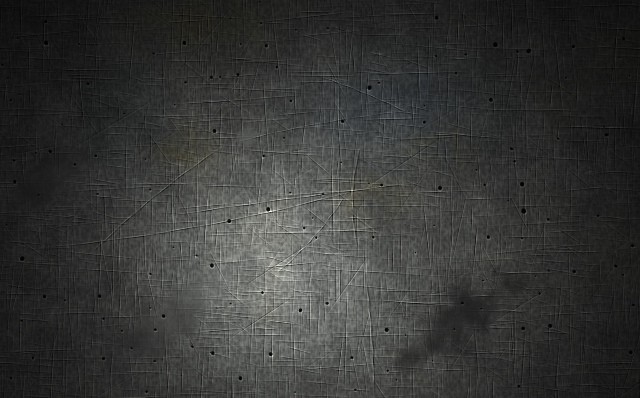
A Shadertoy shader for this texture:

```glsl
// Worn dark metal plate: a soft off-centre glow, crossing scratches, stains and pits.

vec3 hash3(vec2 p) {
    vec3 q = fract(p.xyx * vec3(0.1031, 0.1030, 0.0973));
    q += dot(q, q.yxz + 33.33);
    return fract((q.xxy + q.yzz) * q.zyx);
}

mat2 rotation(float a) {
    return mat2(cos(a), sin(a), -sin(a), cos(a));
}

// Layered sines, roughly -1 to 1.
float mottle(vec2 p) {
    float sum = 0.0, amp = 0.55;
    for (int i = 0; i < 6; i++) {
        p = mat2(0.8, 0.6, -0.6, 0.8) * p * 1.75 + 1.7;
        sum += amp * sin(p.x + 1.4 * sin(p.y)) * cos(p.y + 0.9 * sin(p.x * 0.7));
        amp *= 0.68;
    }
    return sum;
}

// Distance to the nearest scattered cell point.
float cellular(vec2 p) {
    vec2 id = floor(p);
    float nearest = 2.0;
    for (int y = -1; y <= 1; y++)
    for (int x = -1; x <= 1; x++) {
        vec2 cell = id + vec2(x, y);
        nearest = min(nearest, length(cell + hash3(cell).xy - p));
    }
    return nearest;
}

float spot(vec2 p, vec2 centre, vec2 radius) {
    vec2 d = (p - centre) / radius;
    return exp(-dot(d, d));
}

// Worn patch with a soft, ragged outline.
float patchMask(vec2 p, vec2 centre, vec2 radius, float angle, float ragged) {
    vec2 d = (p - centre) * rotation(angle) / radius;
    return 1.0 - smoothstep(0.35, 1.35, length(d) + 0.4 * ragged);
}

// Bright ridge beside a dark furrow.
float emboss(float d, float w) {
    w = max(w, 0.5 / iResolution.y);
    float ridge = d / w, furrow = d / w + 1.7;
    return exp(-ridge * ridge) - 0.9 * exp(-furrow * furrow);
}

// One long groove between two points, bowed sideways.
float groove(vec2 p, vec2 a, vec2 b, float bow, float w) {
    float len = length(b - a);
    vec2 dir = (b - a) / len, q = p - a;
    float t = dot(q, dir) / len;
    float side = dir.x * q.y - dir.y * q.x - bow * 4.0 * t * (1.0 - t);
    side += 0.0007 * sin(t * 31.0 + a.x * 40.0);
    float ends = smoothstep(0.0, 0.12, t) * (1.0 - smoothstep(0.85, 1.0, t));
    return emboss(side, w) * ends * (0.7 + 0.3 * sin(t * 47.0));
}

// Rows of random slanted scratches running along x, most of them faint.
float scratches(vec2 p, vec2 cell, float seed) {
    vec2 q = p / cell;
    q.x += 7.0 * hash3(vec2(floor(q.y), seed)).x;
    vec2 f = fract(q);
    vec3 h = hash3(floor(q) + seed * 17.3);
    float middle = 0.5 + (h.x - 0.5) * 0.3 + (h.y - 0.5) * 0.9 * (f.x - 0.5);
    float taper = smoothstep(0.0, 0.3, f.x) * (1.0 - smoothstep(0.3 + 0.4 * h.x, 1.0, f.x));
    return emboss((f.y - middle) * cell.y, 0.0009 + 0.0006 * h.x) * taper * h.z * h.z * h.z;
}

// Scattered holes: x is the dark core, y the lit rim.
vec2 pits(vec2 p, float size, float seed) {
    vec2 q = p / size;
    vec3 h = hash3(floor(q) + seed);
    vec2 d = (fract(q) - 0.2 - 0.6 * h.xy) * size;
    float r = 0.0015 + 0.006 * h.x * h.y, soft = 0.0016;
    float core = 1.0 - smoothstep(r - soft, r + soft, length(d * vec2(0.6 + 0.6 * h.y, 1.0)));
    float rim = 1.0 - smoothstep(r, r + 2.0 * soft, length(d + vec2(-0.001, 0.002)));
    return vec2(core, rim * (1.0 - core)) * step(0.75, h.z);
}

void mainImage(out vec4 fragColor, in vec2 fragCoord) {
    vec2 p = fragCoord / iResolution.y;
    float cloud = mottle(p * 3.0);
    float fine = mottle(p * 15.0 + 5.0);

    // Glow and dark border
    float light = 0.055 + 0.31 * spot(p, vec2(0.78, 0.36), vec2(0.60, 0.53));
    light += 0.15 * spot(p, vec2(0.71, 0.30), vec2(0.26, 0.27));
    light *= 1.0 + 0.15 * cloud + 0.13 * fine;

    // Worn patches hide the fine detail
    float shade = patchMask(p, vec2(1.15, 0.19), vec2(0.17, 0.06), 0.65, fine);
    float dull = patchMask(p, vec2(0.43, 0.20), vec2(0.19, 0.06), 0.65, fine);
    float chip = patchMask(p, vec2(0.622, 0.655), vec2(0.026, 0.022), 0.3, fine);
    float leftWear = patchMask(p, vec2(0.12, 0.55), vec2(0.13, 0.05), 0.5, fine);
    float detail = 1.0 - 0.7 * max(max(shade, dull), max(chip, leftWear));
    light *= 1.0 - 0.38 * shade - 0.06 * dull - 0.12 * leftWear;
    light = mix(light, 0.36, 0.7 * chip);

    // Clumped scratches: upright and level sets, with hairlines at every angle
    float relief = 0.0;
    for (int i = 0; i < 8; i++) {
        float k = float(i);
        float tilt = 0.07 * sin(k * 2.7 + 1.0);
        vec2 cell = vec2(0.10 + 0.045 * k, 0.016 + 0.004 * k);
        float clump = 0.75 + 0.65 * sin(p.x * 9.0 + k * 2.1 + 2.0 * sin(p.y * 7.0 + k));
        relief += clump * scratches(rotation(tilt) * p, cell, k + 1.0);
        relief += (1.5 - clump) * scratches(rotation(1.571 + tilt) * p, cell * vec2(0.8, 0.8), k + 21.0);
        relief += 0.65 * clump * scratches(rotation(k * 0.39 + 0.25) * p, cell * vec2(0.9, 1.3), k + 41.0);
    }

    // Long grooves
    float cuts = groove(p, vec2(0.22, 0.355), vec2(0.57, 0.64), 0.012, 0.0014);
    cuts += groove(p, vec2(0.09, 0.377), vec2(0.92, 0.53), -0.02, 0.0014);
    cuts += groove(p, vec2(0.42, 0.458), vec2(1.08, 0.545), 0.003, 0.0013);
    cuts += 0.8 * groove(p, vec2(0.69, 0.31), vec2(0.88, 0.53), -0.012, 0.0013);
    cuts += groove(p, vec2(0.80, 0.81), vec2(1.04, 0.71), 0.005, 0.0013);
    cuts += 0.6 * groove(p, vec2(0.58, 0.64), vec2(1.05, 0.725), 0.01, 0.0013);
    cuts += 0.7 * groove(p, vec2(0.853, 0.15), vec2(0.850, 0.98), 0.0, 0.0012);
    cuts -= groove(p, vec2(0.91, 0.64), vec2(0.902, 0.37), -0.018, 0.0018);
    cuts -= groove(p, vec2(0.922, 0.30), vec2(0.942, 0.0), 0.004, 0.0018);

    // Pebbled grain with a slight upright stretch
    float grain = cellular(p * vec2(150.0, 95.0)) + cellular(p * vec2(85.0, 60.0) + 9.0) - 0.95;
    light *= max(0.2, 1.0 + detail * (0.42 * relief + 0.26 * grain) + 0.6 * cuts);

    // Rust and cool stains
    float rust = spot(p, vec2(0.50, 0.95), vec2(0.17, 0.09)) + spot(p, vec2(1.11, 0.63), vec2(0.08, 0.07));
    rust += spot(p, vec2(0.45, 0.63), vec2(0.09, 0.05)) + 0.8 * spot(p, vec2(0.94, 0.52), vec2(0.09, 0.08));
    rust = clamp(rust * (0.5 + 0.7 * fine) + 0.15 * smoothstep(0.2, 0.8, cloud), 0.0, 1.0);
    float cool = spot(p, vec2(1.02, 0.74), vec2(0.22, 0.13)) + 0.4 * spot(p, vec2(0.32, 0.72), vec2(0.14, 0.16));
    vec3 color = light * vec3(0.99, 1.01, 0.98);
    color *= mix(vec3(1.0), vec3(0.88, 0.83, 0.68), rust);
    color *= mix(vec3(1.0), vec3(0.95, 1.0, 1.09), cool);

    // Pits
    vec2 holes = max(pits(p, 0.07, 3.0), pits(rotation(0.6) * p + 0.031, 0.095, 57.0));
    color *= (1.0 + 0.4 * holes.y) * (1.0 - 0.9 * holes.x);
    fragColor = vec4(clamp(color, 0.0, 1.0), 1.0);
}
```
